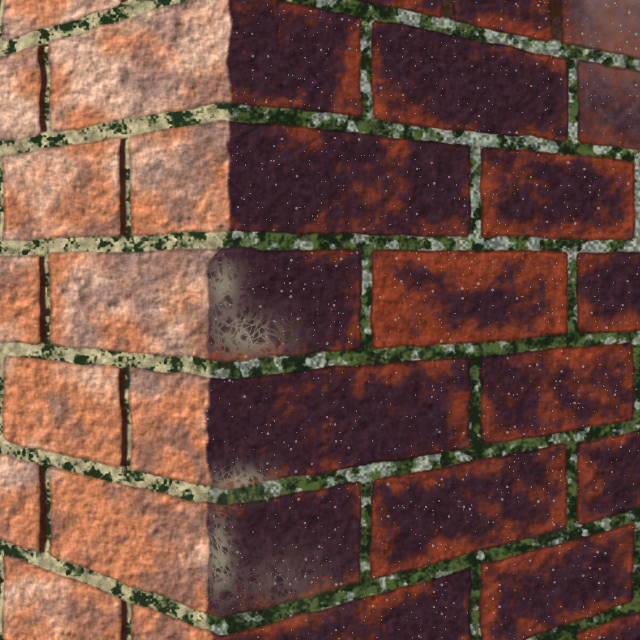
Reproduce this texture procedurally as a WebGL 1 fragment shader.

```glsl
precision highp float;
// Weathered brick corner: a sunlit left face, a sooty right face and mossy mortar.
uniform vec2 u_resolution;

// Courses: top offset and height at left border, corner and right border
const vec2 COURSE_LEFT = vec2(0.078, 0.155);
const vec2 COURSE_CORNER = vec2(-0.029, 0.202);
const vec2 COURSE_RIGHT = vec2(0.104, 0.140);
const float CORNER_X = 0.35;
const float BED_RATIO = 0.066;
const float JOINT_HALF = 0.0078;
const float ROUNDING = 0.007;
// Vertical joints by course parity
const vec2 LEFT_EVEN = vec2(-0.2, 0.07);
const vec2 LEFT_ODD = vec2(-0.003, 0.196);
const vec2 RIGHT_EVEN = vec2(0.572, 0.894);
const vec2 RIGHT_ODD = vec2(0.743, 0.998);
const vec2 RIGHT_TOP = vec2(0.699, 0.87);
// Colours
const vec3 SUN_ORANGE = vec3(0.80, 0.51, 0.36);
const vec3 SUN_PALE = vec3(0.86, 0.69, 0.59);
const vec3 SUN_STAIN = vec3(0.49, 0.38, 0.36);
const vec3 RED_CLAY = vec3(0.51, 0.23, 0.15);
const vec3 SOOT = vec3(0.19, 0.12, 0.165);
const vec3 MOSS_DARK = vec3(0.10, 0.14, 0.085);
const vec3 MOSS_LIGHT = vec3(0.31, 0.37, 0.20);
const vec3 LICHEN = vec3(0.68, 0.70, 0.66);
const vec3 SUN_MORTAR = vec3(0.73, 0.68, 0.53);
const vec3 SHADOW = vec3(0.20, 0.09, 0.07);
const vec3 WISP = vec3(0.59, 0.56, 0.47);

float hash(vec2 p) {
  vec3 q = fract(p.xyx * 0.1031);
  q += dot(q, q.yzx + 33.33);
  return fract((q.x + q.y) * q.z);
}

float noise(vec2 p) {
  vec2 i = floor(p), f = fract(p);
  f *= f * (3.0 - 2.0 * f);
  return mix(mix(hash(i), hash(i + vec2(1, 0)), f.x),
             mix(hash(i + vec2(0, 1)), hash(i + 1.0), f.x), f.y);
}

float fbm(vec2 p) {
  float sum = 0.0, gain = 0.5;
  for (int i = 0; i < 5; i++) {
    sum += gain * noise(p);
    p = mat2(1.6, 1.2, -1.2, 1.6) * p + 17.3;
    gain *= 0.5;
  }
  return sum;
}

// Tangled pale fibres in several directions
float fibres(vec2 p) {
  float sum = 0.0;
  p += 0.03 * vec2(fbm(p * 18.0), fbm(p * 18.0 + 40.0));
  for (int i = 0; i < 4; i++) {
    float a = 0.5 + float(i) * 0.75;
    vec2 r = mat2(cos(a), sin(a), -sin(a), cos(a)) * p;
    sum += pow(1.0 - abs(2.0 * noise(r * vec2(35, 140) + a * 41.0) - 1.0), 5.0);
  }
  return min(sum, 1.0);
}

float blob(vec2 p, float x, float y, float w, float h) {
  vec2 q = (p - vec2(x, y)) / vec2(w, h);
  return exp(-dot(q, q));
}

// Sparse round specks, one candidate per cell
float specks(vec2 p) {
  vec2 cell = floor(p);
  float size = 0.1 + 0.16 * hash(cell + 91.0);
  vec2 centre = 0.3 + 0.4 * vec2(hash(cell + 5.0), hash(cell + 61.0));
  return step(hash(cell), 0.1) * (1.0 - smoothstep(size * 0.5, size, length(fract(p) - centre)));
}

void main() {
  vec2 p = gl_FragCoord.xy / u_resolution;
  p.y = 1.0 - p.y; // measured downward from the top
  vec2 w = p + 0.011 * (vec2(fbm(p * 24.0), fbm(p * 24.0 + 70.0)) - 0.48);

  // Perspective courses and brick layout
  bool left = w.x < CORNER_X;
  vec2 course = left ? mix(COURSE_LEFT, COURSE_CORNER, w.x / CORNER_X)
    : mix(COURSE_CORNER, COURSE_RIGHT, (w.x - CORNER_X) / (1.0 - CORNER_X));
  float v = (w.y - course.x) / course.y, row = floor(v), f = fract(v), odd = mod(row, 2.0);
  vec2 joints = left ? mix(LEFT_EVEN, LEFT_ODD, odd) : mix(RIGHT_EVEN, RIGHT_ODD, odd);
  if (!left && row < 0.0) joints = RIGHT_TOP;
  vec2 toJoint = w.x - joints;
  float side = abs(toJoint.x) < abs(toJoint.y) ? toJoint.x : toJoint.y;
  vec2 inset = vec2(abs(side) - JOINT_HALF, (min(f, 1.0 - f) - BED_RATIO) * course.y);
  float d = min(inset.x, inset.y);
  if (d > 0.0 && d < ROUNDING) d = ROUNDING - length(max(ROUNDING - inset, 0.0));
  float brick = smoothstep(-0.002, 0.002, d);
  float col = left ? 0.0 : step(0.0, toJoint.x) + step(0.0, toJoint.y);
  float id = hash(vec2(row + 9.0, col + 23.0));

  // Surface textures and the worn edge of the sunlight
  float broad = fbm(p * 13.0 + id * 20.0), grain = fbm(p * 110.0), fine = noise(p * 240.0);
  float relief = fbm(p * 75.0) - fbm(p * 75.0 - 0.25);
  float arris = mix(0.357, 0.325, smoothstep(0.375, 0.415, p.y)) + 0.022 * (fbm(p * 20.0) - 0.48);
  float sun = 1.0 - smoothstep(-0.003, 0.004, p.x - arris);

  // Sunlit brick
  float pale = fbm(p * 15.0 + 30.0) + 0.14 - 0.22 * p.y - 0.2 * p.x;
  vec3 lit = mix(SUN_ORANGE, SUN_PALE, smoothstep(0.36, 0.72, pale));
  lit = mix(lit, SUN_STAIN, 0.6 * smoothstep(0.54, 0.76, fbm(p * 22.0 + 50.0) + 0.45 * p.x));
  lit *= 0.72 + 0.4 * grain + relief + 0.1 * fine;
  lit *= 0.68 + 0.32 * smoothstep(-0.001, 0.007, d);

  // Sooty brick in shade: dark heart, red rims
  float bias = col < 0.5 ? 0.02 : -0.09 + 0.06 * id;
  if (row == 2.0 && col == 1.0) bias = -0.18;
  float mottle = 0.55 * broad + 0.45 * fbm(p * 34.0 + 5.0) + 0.35 * (grain - 0.48);
  float sooty = smoothstep(0.34, 0.62, mottle + bias + 0.17 * smoothstep(0.0, 0.045, d));
  vec3 shade = mix(RED_CLAY, SOOT, 0.92 * sooty) * (0.63 + 0.6 * grain + 0.75 * relief + 0.14 * fine);
  float grey = smoothstep(0.86, 0.93, p.x) * (1.0 - smoothstep(0.2, 0.28, p.y));
  shade = mix(shade, SUN_STAIN, grey * (0.5 - 2.4 * p.y + 0.5 * grain));
  shade = mix(shade, LICHEN, 0.6 * max(specks(p * 85.0), specks(p * 150.0)));
  shade *= 0.65 + 0.35 * smoothstep(0.0, 0.006, d);

  // Mortar, moss and pale lichen crust
  float clump = fbm(p * 55.0 + 11.0) + 0.3 * (fine - 0.5);
  vec3 moss = mix(MOSS_DARK, MOSS_LIGHT, smoothstep(0.3, 0.76, clump + 0.6 * relief));
  float upper = (1.0 - smoothstep(0.4, 0.5, p.y)) * smoothstep(0.42, 0.68, p.x);
  float crust = smoothstep(0.53, 0.69, fbm(p * 60.0 + 90.0) + 0.13 * upper);
  vec3 damp = mix(moss, LICHEN * (0.55 + 0.65 * fine), 0.8 * crust);
  vec3 dry = mix(moss * 1.4, SUN_MORTAR * (0.55 + 0.8 * grain), smoothstep(0.26, 0.5, clump - 0.35 * p.x));
  float slot = (1.0 - smoothstep(0.009, 0.013, abs(side))) * smoothstep(0.0, 0.006, inset.y);
  dry = mix(dry, SHADOW, 0.92 * slot * (1.0 - smoothstep(-0.001, 0.004, side)));
  if (row < 0.0) damp = mix(damp, SHADOW, 0.8 * slot);
  vec3 color = mix(mix(damp, dry, sun), mix(shade, lit, sun), brick);

  // Wispy growth along the worn corner
  float growth = blob(p, 0.348, 0.445, 0.03, 0.045) + blob(p, 0.385, 0.525, 0.065, 0.035)
    + blob(p, 0.38, 0.752, 0.05, 0.025) + blob(p, 0.342, 0.865, 0.022, 0.07)
    + 0.4 * blob(p, 0.44, 0.91, 0.09, 0.05);
  growth = min(growth, 1.0) * (1.0 - 0.8 * sun) * (0.45 + 0.55 * brick);
  color = mix(color, WISP, growth * (0.15 + 0.7 * fibres(p)));
  gl_FragColor = vec4(clamp(color, 0.0, 1.0), 1.0);
}
```
